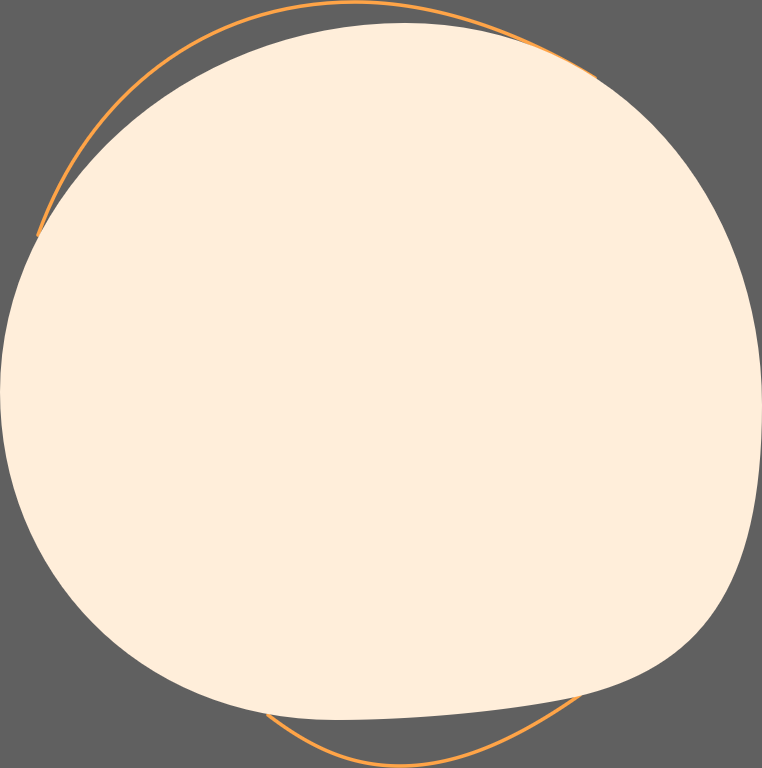
This background is drawn by a WebGL 2 fragment shader. Its source:

```glsl
#version 300 es
precision highp float;

uniform vec2 u_resolution;
out vec4 fragColor;

vec2 bezier(vec2 a, vec2 b, vec2 c, vec2 d, float t) {
    float s = 1.0 - t;
    return s * s * s * a + 3.0 * s * s * t * b + 3.0 * s * t * t * c + t * t * t * d;
}

// Distance to a cubic curve in x; y flips sign at each edge crossed by a ray
vec2 traceCurve(vec2 p, vec2 a, vec2 b, vec2 c, vec2 d) {
    float nearest = 1e3;
    float side = 1.0;
    vec2 start = a;
    for (int i = 1; i <= 32; i++) {
        vec2 end = bezier(a, b, c, d, float(i) / 32.0);
        vec2 edge = end - start;
        vec2 offset = p - start;
        float along = clamp(dot(offset, edge) / dot(edge, edge), 0.0, 1.0);
        nearest = min(nearest, length(offset - edge * along));
        bool spans = (start.y > p.y) != (end.y > p.y);
        if (spans && offset.x < edge.x * offset.y / edge.y) side = -side;
        start = end;
    }
    return vec2(nearest, side);
}

vec2 join(vec2 a, vec2 b) {
    return vec2(min(a.x, b.x), a.y * b.y);
}

// Signed distance to the rounded blob, negative inside
float blobDistance(vec2 p) {
    vec2 left = vec2(0.0, 0.4896);
    vec2 top = vec2(0.5273, 0.9701);
    vec2 right = vec2(0.9922, 0.4727);
    vec2 corner = vec2(0.7487, 0.0924);
    vec2 bottom = vec2(0.4362, 0.0625);
    vec2 outline = traceCurve(p, left, vec2(0.0, 0.7526), vec2(0.2409, 0.9701), top);
    outline = join(outline, traceCurve(p, top, vec2(0.8073, 0.9701), vec2(0.9922, 0.7396), right));
    outline = join(outline, traceCurve(p, right, vec2(0.9922, 0.2318), vec2(0.9115, 0.1302), corner));
    outline = join(outline, traceCurve(p, corner, vec2(0.6706, 0.0755), vec2(0.5469, 0.0625), bottom));
    outline = join(outline, traceCurve(p, bottom, vec2(0.1758, 0.0625), vec2(0.0, 0.2578), left));
    return outline.x * outline.y;
}

// Distance to the thin arcs above and below the blob
float arcDistance(vec2 p) {
    vec2 crest = vec2(0.4622, 0.9974);
    vec2 trough = vec2(0.5208, 0.0026);
    float upper = min(
        traceCurve(p, vec2(0.0495, 0.694), vec2(0.1146, 0.8763), vec2(0.2669, 0.9974), crest).x,
        traceCurve(p, crest, vec2(0.5664, 0.9974), vec2(0.6771, 0.9583), vec2(0.7747, 0.8984)).x);
    float lower = min(
        traceCurve(p, vec2(0.349, 0.069), vec2(0.4036, 0.0273), vec2(0.4557, 0.0026), trough).x,
        traceCurve(p, trough, vec2(0.599, 0.0026), vec2(0.6771, 0.0404), vec2(0.7552, 0.0951)).x);
    return min(upper, lower);
}

float coverage(float dist) {
    return clamp(0.5 - dist * u_resolution.y, 0.0, 1.0);
}

void main() {
    vec2 p = gl_FragCoord.xy / u_resolution * vec2(0.9922, 1.0);

    vec3 color = vec3(0.376);
    vec3 orange = vec3(1.0, 0.645, 0.28);
    vec3 cream = vec3(1.0, 0.933, 0.855);

    // The arcs lie behind the blob
    color = mix(color, orange, coverage(arcDistance(p) - 0.0023));
    color = mix(color, cream, coverage(blobDistance(p)));
    fragColor = vec4(color, 1.0);
}
```
